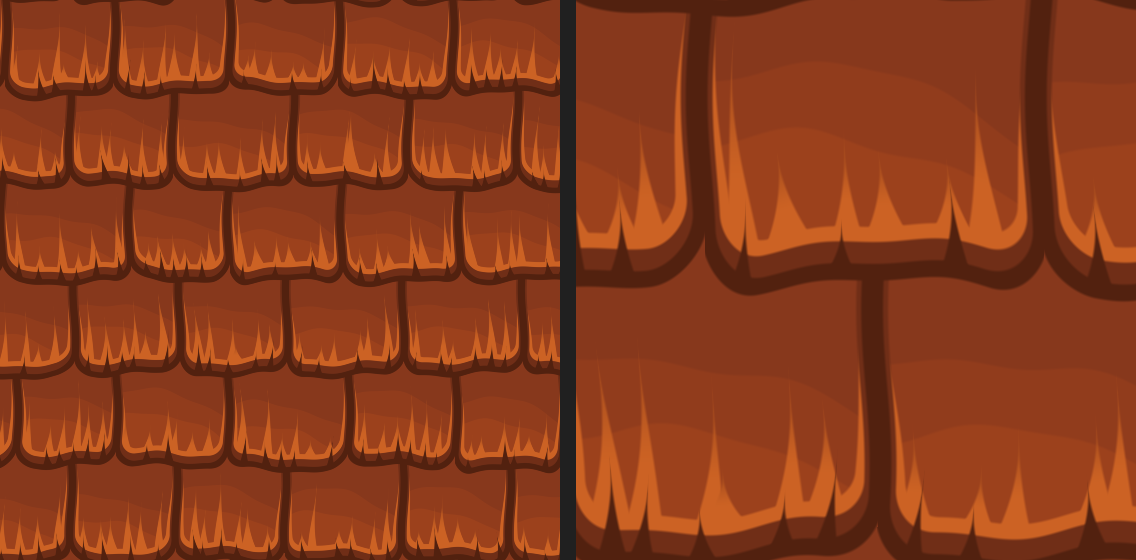
Left, the full canvas; right, a detail of the centre.
Reproduce this pattern procedurally as a three.js fragment shader.

```glsl
// Cartoon roof of overlapping wooden shingles, five across and six down, alternate rows shifted.
// Rows are painted from low to high; each shingle is a stack of inset rounded shapes
// (outline, thick edge, lit rim, shaded face) with hashed splinters and dark cracks.
varying vec2 vUv;

const vec2 COUNT = vec2(5.0, 6.0);
const float SOFT = 0.0011;
const int SPLINTERS = 6;

const vec3 OUTLINE = vec3(0.32, 0.13, 0.06);
const vec3 EDGE = vec3(0.44, 0.18, 0.09);
const vec3 SHADE = vec3(0.53, 0.22, 0.11);
const vec3 MIDTONE = vec3(0.57, 0.235, 0.11);
const vec3 FACE = vec3(0.61, 0.255, 0.11);
const vec3 AMBER = vec3(0.69, 0.32, 0.12);
const vec3 RIM = vec3(0.80, 0.385, 0.14);

float hash(vec2 p) {
  vec3 a = fract(vec3(p.xyx) * vec3(0.1031, 0.1030, 0.0973));
  a += dot(a, a.yzx + 33.33);
  return fract((a.x + a.y) * a.z);
}

float fill(float d) {
  return 1.0 - smoothstep(-SOFT, SOFT, d);
}

// Endless upright slab standing on y = 0 with rounded bottom corners.
float slab(vec2 q, float halfWidth, float radius) {
  vec2 a = vec2(abs(q.x) - halfWidth, -q.y) + radius;
  return length(max(a, 0.0)) + min(max(a.x, a.y), 0.0) - radius;
}

// Upright spike on y = 0 with hollow flanks.
float spike(vec2 q, float halfBase, float height) {
  float t = 1.0 - max(q.y, 0.0) / height;
  return abs(q.x) - halfBase * t * (0.3 + 0.7 * max(t, 0.0));
}

// Horizontal position of the joint left of a shingle.
float joint(float column, float row) {
  float shift = 0.09 + 0.5 * mod(row + 1.0, 2.0);
  float jitter = 0.17 * (hash(vec2(column, row) + 17.0) - 0.5);
  return (column + shift + jitter) / COUNT.x;
}

// Three flat tones split by sagging arcs, darkest at the top.
vec3 faceColor(vec2 q, float seed) {
  float arc = 0.122 + 0.02 * (seed - 0.5) - 0.22 * q.x - 2.2 * q.x * q.x;
  float lower = arc - 0.042 + 0.006 * sin(q.x * 40.0 + seed * 6.0);
  vec3 color = mix(FACE, MIDTONE, fill(lower - q.y));
  return mix(color, SHADE, fill(arc - q.y));
}

vec3 paintShingle(vec3 under, vec2 q, float halfWidth, vec2 id) {
  float seed = hash(id + 5.0);

  // Warped lower edge.
  q.y += 0.005 * sin(q.x * 32.0 + seed * 6.283) + 0.002 * sin(q.x * 75.0 + seed * 20.0);

  // Inset layers.
  float outline = fill(slab(q, halfWidth + 0.002, 0.034));
  float body = fill(slab(q - vec2(0.0, 0.010), halfWidth - 0.0065, 0.029));
  float face = fill(slab(q - vec2(0.0, 0.023), halfWidth - 0.0095, 0.025));
  float reach = mix(0.11, 0.17, hash(id + vec2(step(0.0, q.x), 9.0)));
  float rimWidth = max(0.010 * (1.0 - q.y / reach), -0.003);
  float inner = fill(slab(q - vec2(0.0, 0.032), halfWidth - 0.0095 - rimWidth, 0.020));

  vec3 wood = mix(RIM, faceColor(q, seed), inner);
  float cracks = 0.0;

  // Splinters rising from the rim, most with a crack at the foot.
  for (int i = 0; i < SPLINTERS; i++) {
    vec2 key = id * 7.0 + vec2(float(i) * 3.0, 41.0);
    float a = hash(key);
    float b = hash(key + 1.7);
    float c = hash(key + 3.1);
    float slot = (float(i) + 0.5 + 0.75 * (a - 0.5)) / float(SPLINTERS);
    float x = (slot * 2.0 - 1.0) * (halfWidth - 0.012);
    float height = mix(0.025, 0.105, b);
    vec2 s = q - vec2(x, 0.029);
    s.x += s.y * 0.1 * (c - 0.4);
    vec3 tint = mix(RIM, AMBER, smoothstep(0.35, 1.0, s.y / height));
    wood = mix(wood, tint, fill(spike(s, mix(0.008, 0.013, c), height)));

    vec2 k = q - vec2(x + 0.008 * (c - 0.5), 0.006);
    k.x += k.y * 0.3 * (a - 0.5);
    float crack = fill(spike(k, mix(0.006, 0.010, a), mix(0.022, 0.050, c)));
    cracks = max(cracks, crack * step(0.22, a));
  }

  vec3 color = mix(OUTLINE, EDGE, body);
  color = mix(color, wood, face);
  color = mix(color, OUTLINE, cracks);
  return mix(under, color, outline);
}

// Finds the shingle of one row that covers p and paints it.
vec3 paintRow(vec3 under, vec2 p, float row) {
  p.x += 0.0025 * sin(p.y * 34.0 + row * 2.0);
  float column = floor(p.x * COUNT.x - 0.09 - 0.5 * mod(row + 1.0, 2.0));
  if (p.x < joint(column, row)) column -= 1.0;
  else if (p.x >= joint(column + 1.0, row)) column += 1.0;
  float left = joint(column, row);
  float right = joint(column + 1.0, row);
  float base = row / COUNT.y - 0.004 + 0.010 * (hash(vec2(column, row)) - 0.5);
  vec2 q = p - vec2(0.5 * (left + right), base);
  return paintShingle(under, q, 0.5 * (right - left), vec2(column, row) + 20.0);
}

void main() {
  float row = floor(vUv.y * COUNT.y);
  vec3 color = OUTLINE;
  for (int i = -1; i <= 1; i++) color = paintRow(color, vUv, row + float(i));
  gl_FragColor = vec4(color, 1.0);
}
```
